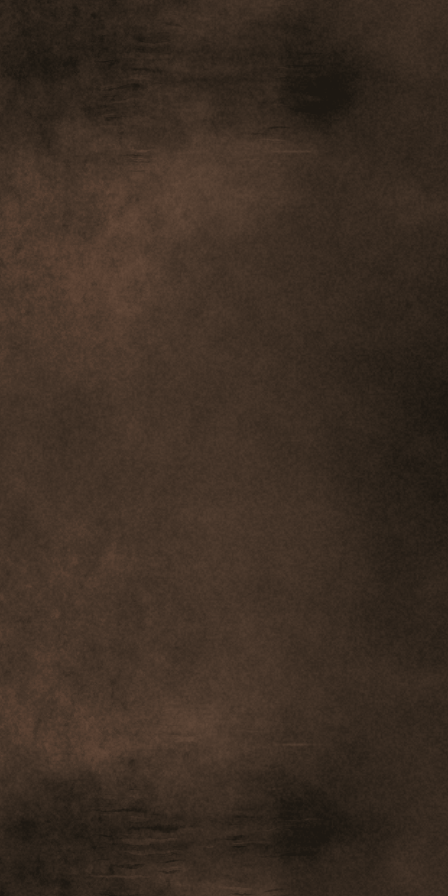
This texture is drawn by a Shadertoy shader. Its source:

```glsl
// Worn dark brown plaster with cloudy stains, dry-brushed bands and fine grain.

float hash(vec2 p) {
    vec3 q = fract(vec3(p.xyx) * 0.1031);
    q += dot(q, q.yzx + 33.33);
    return fract((q.x + q.y) * q.z);
}

float noise(vec2 p) {
    vec2 i = floor(p), f = fract(p);
    f = f * f * (3.0 - 2.0 * f);
    return mix(mix(hash(i), hash(i + vec2(1, 0)), f.x),
               mix(hash(i + vec2(0, 1)), hash(i + vec2(1, 1)), f.x), f.y);
}

// Fractal noise centred on zero
float fbm(vec2 p) {
    float sum = 0.0, amp = 0.5;
    for (int i = 0; i < 6; i++) {
        sum += amp * (noise(p) - 0.5);
        p = mat2(0.8, 0.6, -0.6, 0.8) * p * 2.03 + 17.3;
        amp *= 0.6;
    }
    return sum;
}

// Fractal noise that keeps its stretch direction
float streaks(vec2 p) {
    return 0.5 * noise(p) + 0.3 * noise(p * 2.1 + 7.0) + 0.2 * noise(p * 4.3 + 19.0) - 0.5;
}

// Soft elliptical stain
float stain(vec2 p, vec2 centre, vec2 radius) {
    vec2 d = (p - centre) / radius;
    return exp(-dot(d, d));
}

void mainImage(out vec4 fragColor, in vec2 fragCoord) {
    vec2 p = fragCoord / iResolution.x;
    p.y = 2.0 * fragCoord.y / iResolution.y;

    // Ragged coordinates; m is mirrored about the middle height
    vec2 warp = vec2(fbm(p * 6.0), fbm(p * 6.0 + 40.0));
    vec2 w = p + 0.2 * warp;
    vec2 m = vec2(w.x, abs(w.y - 1.0));
    vec2 mirrored = vec2(p.x, abs(p.y - 1.0));

    // Broad light and shade
    float tone = 0.28 - 0.95 * smoothstep(0.45, 0.95, w.x);
    tone += 0.95 * stain(m, vec2(0.42, 0.61), vec2(0.23, 0.13));
    tone += 0.95 * stain(w, vec2(0.27, 1.36), vec2(0.12, 0.20));
    tone += 0.45 * stain(m, vec2(0.05, 0.48), vec2(0.10, 0.22));
    tone -= 1.30 * stain(w, vec2(1.02, 1.02), vec2(0.19, 0.40));
    tone -= 1.65 * stain(m, vec2(0.08, 0.90), vec2(0.25, 0.21));
    tone -= 1.45 * stain(m, vec2(0.71, 0.82), vec2(0.13, 0.10));
    tone -= 0.85 * stain(m, vec2(0.42, 0.88), vec2(0.30, 0.13));
    tone += 0.60 * stain(m, vec2(0.93, 0.52), vec2(0.11, 0.035));
    tone += 0.65 * stain(m, vec2(0.90, 0.97), vec2(0.14, 0.10));

    // Faint upright boundary right of the middle
    float band = smoothstep(0.45, 0.75, m.y);
    tone -= 0.45 * band * smoothstep(0.61, 0.65, p.x + 0.06 * warp.x)
          * smoothstep(0.95, 0.65, p.x);

    // Clouds and upright wear along the left
    float worn = smoothstep(0.75, 0.25, p.x) * smoothstep(0.0, 0.4, m.y);
    tone += 0.8 * fbm(p * 4.0 + 9.0);
    tone += (0.6 + 0.8 * worn) * fbm(p * 20.0);
    float leftSide = smoothstep(0.5, 0.1, p.x);
    tone += 1.1 * leftSide * streaks(p * vec2(17.0, 5.0) + 0.8 * warp);

    // Horizontal dry-brush strokes near both ends
    float brush = band * smoothstep(0.08, 0.32, w.x) * smoothstep(0.8, 0.58, w.x);
    vec2 sweep = mirrored + vec2(0.05, 0.035) * warp;
    tone += 1.5 * brush * streaks(sweep * vec2(5.0, 34.0));
    float bristle = noise(sweep * vec2(13.0, 140.0) + 5.0);
    float patchy = brush * smoothstep(-0.12, 0.12, fbm(p * 7.0 + 55.0));
    tone += patchy * (0.9 * smoothstep(0.72, 0.95, bristle)
                    - 1.1 * smoothstep(0.28, 0.05, bristle));

    // Small chipped flecks, dark and pale, in the worn patches
    float fleck = fbm(p * vec2(48.0, 36.0) + 71.0);
    tone -= 0.6 * worn * smoothstep(0.10, 0.34, fleck);
    tone += 0.5 * worn * smoothstep(0.12, 0.34, -fleck);

    // Pale scratch at each end
    tone += 1.1 * stain(mirrored, vec2(0.66, 0.662), vec2(0.045, 0.003));

    // Fine leathery grain
    tone += 0.60 * (noise(p * 175.0) - 0.5) + 0.62 * (noise(p * 310.0 + 11.0) - 0.5);

    tone = clamp(tone, -2.2, 2.1);
    vec3 brown = vec3(0.247, 0.189, 0.146) + tone * vec3(0.060, 0.043, 0.035);
    brown += vec3(0.016, 0.003, 0.0) * leftSide * smoothstep(0.5, 1.4, tone);
    fragColor = vec4(brown, 1.0);
}
```
